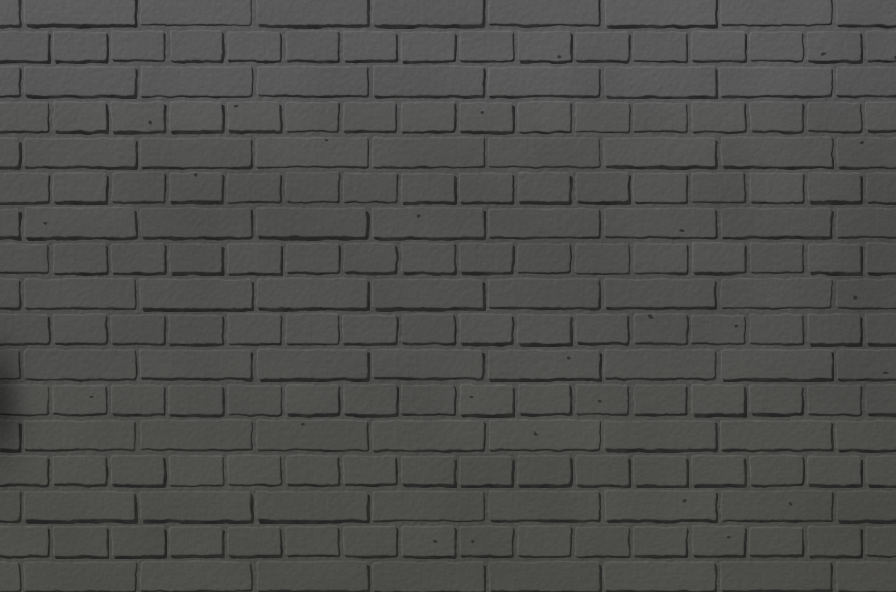
Reproduce this texture procedurally as a WebGL 1 fragment shader.

```glsl
precision highp float;
// Painted grey brick wall: courses of long bricks alternate with half-length headers, lit from upper left.

#define ROWS 16.74          // courses over the canvas height
#define LONG_WIDTH 3.282    // long brick pitch, in course heights
#define WALL_SHIFT vec2(0.62, 0.81)
#define JOINT vec2(0.13, 0.165)
#define CORNER 0.07
#define WOBBLE 0.045        // unevenness of brick edges
#define SHADOW_REACH 0.10
#define GRAIN 0.075         // relief of the paint
#define TOP_PAINT vec3(0.358, 0.358, 0.360)
#define MID_PAINT vec3(0.314, 0.314, 0.306)
#define LOW_PAINT vec3(0.302, 0.301, 0.288)
#define SHADOW_COLOR vec3(0.135, 0.135, 0.135)

uniform vec2 u_resolution;

float hash(vec2 p) {
  return fract(sin(dot(p, vec2(127.1, 311.7))) * 43758.5453);
}

float noise(vec2 p) {
  vec2 i = floor(p), f = fract(p);
  f = f * f * (3.0 - 2.0 * f);
  return mix(mix(hash(i), hash(i + vec2(1.0, 0.0)), f.x),
             mix(hash(i + vec2(0.0, 1.0)), hash(i + vec2(1.0, 1.0)), f.x), f.y);
}

float roundedBox(vec2 p, vec2 halfSize) {
  vec2 d = abs(p) - halfSize + CORNER;
  return length(max(d, 0.0)) + min(max(d.x, d.y), 0.0) - CORNER;
}

// Fine lumps of the paint layer
float paintHeight(vec2 p) {
  return 0.6 * noise(p * 9.0) + 0.4 * noise(p * 17.0 + 5.0);
}

void main() {
  vec2 uv = gl_FragCoord.xy / u_resolution;
  float aspect = u_resolution.x / u_resolution.y;
  float blur = 0.75 * ROWS / u_resolution.y;

  // Wall coordinates in course heights, y pointing down
  vec2 wall = vec2(uv.x * aspect, 1.0 - uv.y) * ROWS - WALL_SHIFT;
  float row = floor(wall.y);
  float isLong = mod(row, 2.0);
  float width = LONG_WIDTH * mix(0.5, 1.0, isLong);
  float column = wall.x / width + 0.5 * (1.0 - isLong);
  vec2 id = vec2(floor(column), row);
  vec2 local = vec2((fract(column) - 0.5) * width, fract(wall.y) - 0.5);

  // Each brick differs in size, place and shadow
  vec2 jitter = vec2(hash(id + 3.1), hash(id + 8.7)) - 0.5;
  vec2 halfSize = 0.5 * (vec2(width, 1.0) - JOINT) + 0.02 * jitter;
  vec2 center = vec2(-0.015, -0.025) + 0.025 * jitter.yx;
  vec2 wobble = vec2(noise(wall * 3.1), noise(wall * 3.1 + 40.0)) - 0.5;
  wobble += 0.5 * (vec2(noise(wall * 9.0 + 17.0), noise(wall * 9.0 + 71.0)) - 0.5);
  vec2 p = local - center + WOBBLE * wobble;
  float reach = SHADOW_REACH * mix(0.45, 1.15, hash(id + 15.3));
  reach *= mix(0.65, 1.25, noise(wall * 2.3 + 9.0));

  // Face, shadow and lit rim from shifted copies of the brick
  float edge = roundedBox(p, halfSize);
  float face = 1.0 - smoothstep(-blur, blur, edge);
  float shaded = 1.0 - smoothstep(-blur, blur, roundedBox(p - reach * vec2(0.75, 1.0), halfSize));
  float inner = 1.0 - smoothstep(-blur, blur, roundedBox(p - vec2(0.045, 0.05), halfSize));
  float shadow = shaded * (1.0 - face);
  float rim = face * (1.0 - inner);

  // Paint tone: paler at the top, slightly uneven from brick to brick
  vec3 color = mix(MID_PAINT, TOP_PAINT, smoothstep(0.58, 1.0, uv.y));
  color = mix(LOW_PAINT, color, smoothstep(0.0, 0.5, uv.y));
  color *= 1.0 + 0.035 * (hash(id + 22.9) - 0.5) + 0.05 * (noise(wall * 0.8) - 0.5);
  color *= mix(0.95, 1.0, face);

  // Embossed grain, rougher in the mortar
  float relief = paintHeight(wall) - paintHeight(wall - vec2(0.045, 0.06));
  color *= 1.0 + GRAIN * relief * mix(2.2, 1.3, face);
  color *= 1.0 + 0.03 * (hash(floor(wall * 26.0)) - 0.5);

  // Edge light and shadow
  color += 0.035 * rim * (0.5 + noise(wall * 5.0));
  color = mix(color, SHADOW_COLOR, shadow * mix(0.7, 1.0, noise(wall * 4.0 + 30.0)));
  color *= 1.0 - 0.12 * face * smoothstep(-0.05, 0.0, edge) * (1.0 - rim);

  // Rare pits in the faces
  vec2 pitPlace = (vec2(hash(id + 31.0), hash(id + 47.0)) - 0.5) * vec2(width, 1.0) * 0.7;
  vec2 toPit = (p - pitPlace) * vec2(0.7, 1.0) + 0.05 * wobble;
  float pit = step(0.88, hash(id + 53.0)) * (1.0 - smoothstep(0.02, 0.02 + 2.0 * blur, length(toPit)));
  color = mix(color, SHADOW_COLOR, 0.7 * pit);

  // Dark smudge on the left border and a faint falloff on the right
  vec2 smudge = (uv - vec2(0.0, 0.32)) / vec2(0.022, 0.085);
  color *= 1.0 - 0.4 * exp(-dot(smudge, smudge));
  color *= 1.0 - 0.05 * smoothstep(0.85, 1.0, uv.x);

  gl_FragColor = vec4(color, 1.0);
}
```
